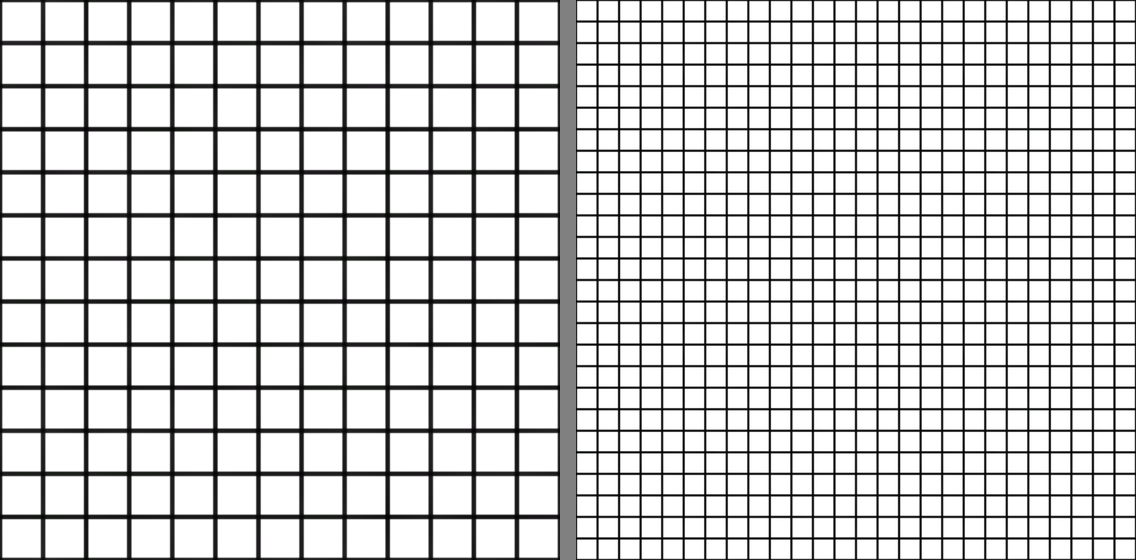
Left, the tile; right, the same tile 2 across and 2 down.
A Shadertoy shader for this pattern:

```glsl
#define CELLS 13.0
#define LINE_WIDTH 0.104
#define EDGE_SOFTNESS 0.024
#define PAPER vec3(1.0)
#define INK_DARK 0.075
#define INK_LIGHT 0.135
#define TINT 0.012
#define CROSS_RADIUS 0.095
#define CROSS_DARKEN 0.7

float hash(vec2 p) {
    vec3 q = fract(vec3(p.xyx) * 0.1031);
    q += dot(q, q.yzx + 33.33);
    return fract((q.x + q.y) * q.z);
}

// Value noise along one line, wrapping after CELLS steps
float lineNoise(float along, float seed) {
    float i = floor(along);
    float f = smoothstep(0.0, 1.0, along - i);
    return mix(hash(vec2(mod(i, CELLS), seed)),
               hash(vec2(mod(i + 1.0, CELLS), seed)), f);
}

// Ink of a line: uneven tone with a faint green or violet hue
vec3 lineInk(float index, float along, float seed) {
    float id = mod(index, CELLS) + seed;
    float tone = mix(hash(vec2(id, 3.0)), lineNoise(along, id), 0.5);
    float hueShift = lineNoise(along, id + 50.0) - 0.5;
    return mix(INK_DARK, INK_LIGHT, tone) + TINT * hueShift * vec3(-1.0, 1.0, -1.0);
}

void mainImage(out vec4 fragColor, in vec2 fragCoord) {
    vec2 grid = fragCoord / iResolution.xy * CELLS;
    vec2 pixel = CELLS / iResolution.xy;

    // Distance to the nearest vertical (x) and horizontal (y) line
    vec2 index = floor(grid + 0.5);
    vec2 dist = abs(grid - index);
    vec2 soft = max(vec2(EDGE_SOFTNESS), 0.6 * pixel);
    vec2 cover = 1.0 - smoothstep(0.5 * LINE_WIDTH - soft,
                                  0.5 * LINE_WIDTH + soft, dist);

    // Vertical lines lie over horizontal ones
    vec3 color = mix(PAPER, lineInk(index.y, grid.x, 20.0), cover.y);
    vec3 vertical = lineInk(index.x, grid.y, 80.0);
    color = mix(color, min(color, vertical), cover.x);

    // Ink pools where lines cross
    float pool = 1.0 - smoothstep(0.02, CROSS_RADIUS, length(dist));
    color *= 1.0 - CROSS_DARKEN * pool * max(cover.x, cover.y);

    fragColor = vec4(color, 1.0);
}
```
